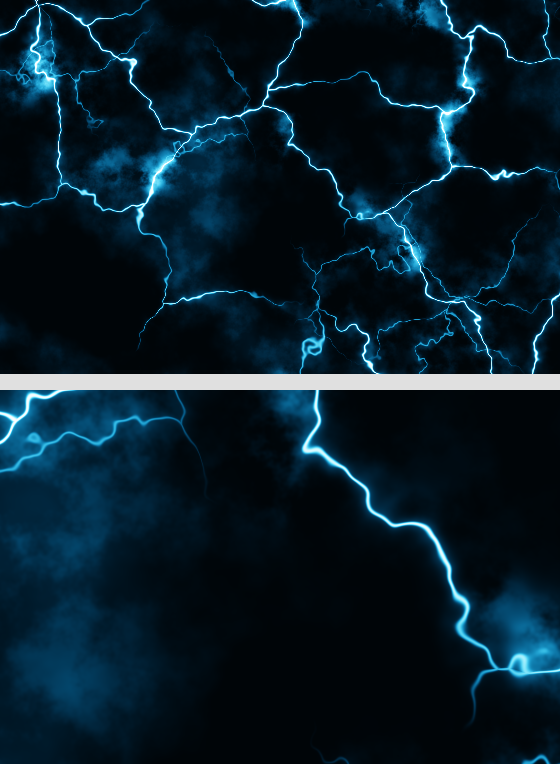
Top, the full canvas; bottom, a detail of the centre.
Write a Shadertoy shader that draws this texture.

```glsl
const float TAU = 6.2831853;
const float BASE_LIGHT = 0.018;

vec2 hash2(vec2 cell) {
    vec3 q = fract(cell.xyx * vec3(0.1031, 0.1030, 0.0973));
    q += dot(q, q.yzx + 33.33);
    return fract((q.xx + q.yz) * q.zy);
}

float cornerGradient(vec2 cell, vec2 corner, vec2 f) {
    float angle = TAU * hash2(cell + corner).x;
    return dot(vec2(cos(angle), sin(angle)), f - corner);
}

// Gradient noise, roughly -1 to 1
float gradientNoise(vec2 p) {
    vec2 cell = floor(p), f = p - cell;
    vec2 u = f * f * f * (f * (f * 6.0 - 15.0) + 10.0);
    float low = mix(cornerGradient(cell, vec2(0, 0), f),
                    cornerGradient(cell, vec2(1, 0), f), u.x);
    float high = mix(cornerGradient(cell, vec2(0, 1), f),
                     cornerGradient(cell, vec2(1, 1), f), u.x);
    return 1.4 * mix(low, high, u.y);
}

float fbm(vec2 p, int octaves, float gain) {
    float sum = 0.0, amplitude = 0.5;
    for (int i = 0; i < octaves; i++) {
        sum += amplitude * gradientNoise(p);
        p = mat2(1.6, 1.2, -1.2, 1.6) * p + 7.3;
        amplitude *= gain;
    }
    return sum;
}

// Distance to the nearest border between scattered cells
float borderDistance(vec2 p) {
    vec2 cell = floor(p), nearCell = cell, nearOffset = vec2(0.0);
    float nearest = 1e3;
    for (int y = -1; y <= 1; y++)
    for (int x = -1; x <= 1; x++) {
        vec2 c = cell + vec2(x, y);
        vec2 offset = c + hash2(c) - p;
        float d = dot(offset, offset);
        if (d < nearest) { nearest = d; nearCell = c; nearOffset = offset; }
    }
    float border = 1e3;
    for (int y = -2; y <= 2; y++)
    for (int x = -2; x <= 2; x++) {
        vec2 c = nearCell + vec2(x, y);
        vec2 offset = c + hash2(c) - p;
        vec2 between = offset - nearOffset;
        if (dot(between, between) > 1e-5)
            border = min(border, dot(0.5 * (offset + nearOffset), normalize(between)));
    }
    return border;
}

// Distance to a jagged network of discharge paths
float boltDistance(vec2 p, float scale, float seed, float warp) {
    vec2 q = p * scale + seed;
    vec2 jag = vec2(fbm(q * 1.2, 5, 0.55), fbm(q * 1.2 + 41.7, 5, 0.55));
    return borderDistance(q + warp * jag) / scale;
}

// Sharp core with a tight halo
float boltLight(float d, float width, float brightness) {
    float core = exp(-d * d / (width * width));
    return brightness * (core + 0.10 * exp(-d / (3.5 * width)));
}

// Fades paths in and out so that they end in open space
float pathPower(vec2 p, float seed, float low, float high) {
    return smoothstep(low, high, gradientNoise(p * 2.1 + seed));
}

// Light energy to black, deep blue, cyan and white
vec3 electricColor(float energy) {
    return 1.0 - exp(-vec3(0.137 * energy * energy, energy, 1.7 * energy));
}

void mainImage(out vec4 fragColor, in vec2 fragCoord) {
    vec2 p = fragCoord / iResolution.y;

    // Dim drifting clouds
    float cloud = max(fbm(p * 2.8 + 3.1, 6, 0.5) + 0.08, 0.0);
    float wisps = smoothstep(-0.3, 0.45, fbm(p * 13.0 + 19.0, 5, 0.6));
    float energy = BASE_LIGHT + 0.6 * pow(cloud, 1.5) * (0.5 + 0.7 * wisps);

    // Main bolts
    float d = boltDistance(p, 2.6, 12.0, 0.42);
    float power = pathPower(p, 5.0, -0.3, 0.12);
    float width = 0.0021 * (0.95 + 0.5 * gradientNoise(p * 6.0 + 2.0));
    energy += boltLight(d, width, 4.4 * power);
    energy += 0.10 * power * wisps * exp(-d / 0.035);

    // Ragged plasma knots along the main bolts
    float knot = power * smoothstep(0.22, 0.68, gradientNoise(p * 4.6 + 27.0));
    energy += knot * wisps * (3.2 * exp(-d / 0.016) + 0.4 * exp(-d / 0.065));

    // Faint side branches
    float branch = boltDistance(p, 3.5, 53.0, 0.5);
    float branchPower = pathPower(p, 71.0, 0.02, 0.5);
    energy += boltLight(branch, 0.0017, 0.9 * branchPower);
    energy += 0.22 * branchPower * wisps * exp(-branch / 0.03);

    fragColor = vec4(electricColor(energy), 1.0);
}
```
